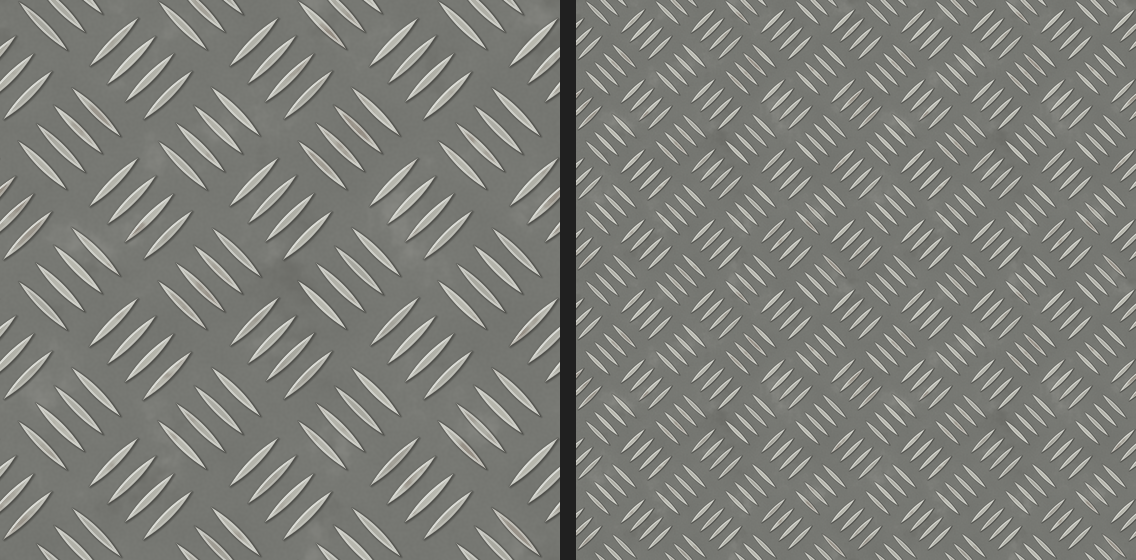
Left, the tile; right, the same tile 2 across and 2 down.
Write a Shadertoy shader that draws this texture.

```glsl
// Worn steel tread plate: groups of four raised lens-shaped bars in alternating diagonals.

const float REPEATS = 4.0;        // cells across and down
const float BAR_SPACING = 0.18;   // distance between bars, in cells
const vec2 BAR_HALF_SIZE = vec2(0.243, 0.030);
const vec2 LIGHT_DIR = vec2(-0.8, 0.6);

const vec3 STEEL = vec3(0.465, 0.470, 0.450);
const vec3 STEEL_PALE = vec3(0.58, 0.58, 0.56);
const vec3 STEEL_DARK = vec3(0.38, 0.38, 0.36);
const vec3 SHADOW = vec3(0.25, 0.25, 0.235);
const vec3 BAR_FACE = vec3(0.69, 0.69, 0.655);
const vec3 BAR_RIM = vec3(0.88, 0.885, 0.865);
const vec3 GRIME = vec3(0.52, 0.48, 0.44);

float hash(vec2 p) {
    vec3 q = fract(vec3(p.xyx) * 0.1031);
    q += dot(q, q.yzx + 33.33);
    return fract((q.x + q.y) * q.z);
}

// Dot product of a lattice gradient, wrapped to the period, with the offset to it
float latticeGradient(vec2 corner, vec2 offset, float period) {
    float angle = 6.28318 * hash(mod(corner, period) + period * 1.7);
    return dot(vec2(cos(angle), sin(angle)), offset);
}

// Tiling gradient noise, about -0.7 to 0.7
float gradientNoise(vec2 uv, float period) {
    vec2 p = uv * period;
    vec2 i = floor(p), f = fract(p);
    vec2 s = f * f * f * (f * (f * 6.0 - 15.0) + 10.0);
    vec2 e = vec2(1.0, 0.0);
    float low = mix(latticeGradient(i, f, period), latticeGradient(i + e, f - e, period), s.x);
    float high = mix(latticeGradient(i + e.yx, f - e.yx, period),
                     latticeGradient(i + 1.0, f - 1.0, period), s.x);
    return mix(low, high, s.y);
}

float fbm(vec2 uv, float period) {
    float sum = 0.0, amplitude = 1.0;
    for (int octave = 0; octave < 5; octave++) {
        sum += amplitude * gradientNoise(uv, period);
        amplitude *= 0.6;
        period *= 2.0;
    }
    return sum;
}

// Signed distance to a pointed lens lying along x
float lensDistance(vec2 p, vec2 halfSize) {
    p = abs(p);
    float d = 0.5 * (halfSize.x * halfSize.x - halfSize.y * halfSize.y) / halfSize.y;
    bool nearTip = halfSize.x * p.y < d * (p.x - halfSize.x);
    vec3 arc = nearTip ? vec3(halfSize.x, 0.0, 0.0) : vec3(0.0, -d, d + halfSize.y);
    return length(p - arc.xy) - arc.z;
}

// Blends one diagonal group of bars over the plate colour
vec3 drawBars(vec3 plate, vec2 cellPos, vec2 center, float slant, float grime, float blur) {
    vec2 q = cellPos - center;
    vec2 nearest = floor(q + 0.5);
    vec2 cell = mod(nearest, REPEATS);
    q -= nearest;

    // Local frame: x along the bar, y across it; snap to the nearest of four
    vec2 along = vec2(1.0, slant) * 0.70711;
    vec2 across = vec2(-along.y, along.x);
    vec2 p = vec2(dot(q, along), dot(q, across));
    float index = clamp(floor(p.y / BAR_SPACING) + 0.5, -1.5, 1.5);
    p.y -= index * BAR_SPACING;
    float chance = hash(cell * 7.0 + vec2(index * 3.0 + 11.0, slant + 5.0));
    p.x += (chance - 0.5) * 0.012;

    // Offset shadow and thin contact line
    float d = lensDistance(p, BAR_HALF_SIZE);
    vec2 light = vec2(dot(LIGHT_DIR, along), dot(LIGHT_DIR, across));
    float shadowDistance = lensDistance(p + light * 0.012, BAR_HALF_SIZE);
    float shade = 0.55 * (1.0 - smoothstep(-0.006, 0.016, shadowDistance))
                + 0.30 * (1.0 - smoothstep(0.0, 0.014, d));
    vec3 color = mix(plate, SHADOW, min(shade, 0.8));

    // Flat face with a bright worn rim, stronger on the lit side
    float lit = 0.5 + 0.5 * light.y * clamp(p.y / 0.012, -1.0, 1.0);
    float rim = 1.0 - smoothstep(0.004, 0.010, abs(d + 0.008));
    vec3 bar = BAR_FACE * (0.95 + 0.10 * chance);
    bar = mix(bar, GRIME, grime * (0.25 + 0.5 * chance));
    bar = mix(bar, BAR_RIM, rim * mix(0.30, 0.90, lit));
    bar = mix(bar, STEEL_PALE, smoothstep(-0.006, 0.0, d) * (1.0 - lit) * 0.7);
    return mix(color, bar, 1.0 - smoothstep(-blur, blur, d));
}

void mainImage(out vec4 fragColor, in vec2 fragCoord) {
    vec2 uv = fragCoord / iResolution.xy;
    float blur = 0.6 * REPEATS / iResolution.y;

    // Cloudy plate with pale and dark stains
    float cloud = fbm(uv, 6.0);
    float stain = fbm(uv + 0.37, 5.0);
    float grain = gradientNoise(uv, 160.0);
    vec3 color = STEEL * (1.0 + 0.035 * cloud + 0.025 * grain);
    color = mix(color, STEEL_PALE, 0.45 * smoothstep(0.25, 0.9, cloud));
    color = mix(color, STEEL_DARK, 0.45 * smoothstep(0.25, 0.9, stain));

    // Raised bars, one group per diagonal
    float grime = smoothstep(0.05, 0.6, fbm(uv + 0.61, 7.0));
    vec2 cellPos = uv * REPEATS;
    color = drawBars(color, cellPos, vec2(0.005, 0.51), 1.0, grime, blur);
    color = drawBars(color, cellPos, vec2(0.495, 0.01), -1.0, grime, blur);

    fragColor = vec4(color, 1.0);
}
```
